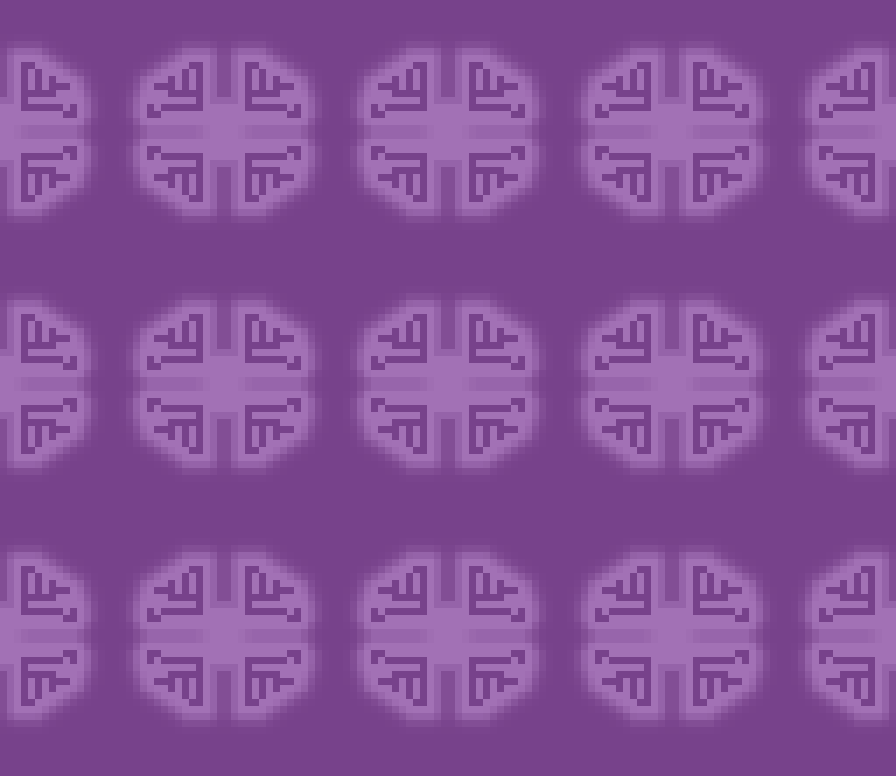
Give the GLSL for this pattern, as a Shadertoy shader.

```glsl
#define GROUND vec3(0.467, 0.259, 0.545)
#define LIGHT vec3(0.635, 0.443, 0.710)
#define CELLS_ACROSS 128.0
#define PERIOD vec2(32.0, 36.0)
#define FIRST_CENTRE vec2(0.0, 20.0)
#define GLOW_FALLOFF 0.35
#define BAND_DIP 0.25
#define SAMPLES 3

// 1 when cell q lies in the inclusive block lo..hi
float block(vec2 q, vec2 lo, vec2 hi) {
    vec2 inside = step(lo - 0.5, q) * step(q, hi + 0.5);
    return inside.x * inside.y;
}

// Dark maze lines of one quadrant
float mazeLines(vec2 q) {
    float m = block(q, vec2(3, 3), vec2(3, 9));
    m = max(m, block(q, vec2(3, 3), vec2(8, 3)));
    m = max(m, block(q, vec2(3, 5), vec2(7, 5)));
    m = max(m, block(q, vec2(5, 5), vec2(5, 8)));
    m = max(m, block(q, vec2(7, 5), vec2(7, 7)));
    m = max(m, block(q, vec2(7, 6), vec2(9, 6)));
    m = max(m, block(q, vec2(3, 9), vec2(4, 9)));
    m = max(m, block(q, vec2(9, 2), vec2(10, 2)));
    return max(m, block(q, vec2(10, 2), vec2(10, 3)));
}

// Soft light body: bevelled outline with a channel cut from top and bottom
float bodyGlow(vec2 q) {
    float outer = max(q.x - 11.0, q.y - 10.0);
    outer = max(outer, (2.0 * q.x + 3.0 * q.y - 39.0) / 3.606);
    outer = max(outer, (3.0 * q.x + q.y - 36.5) / 3.162);
    outer = max(outer, q.x + 0.5 * (2.0 - q.y) - 11.0);
    float channel = min(2.0 - q.x, q.y - 3.0);
    float d = length(max(vec2(outer, channel), 0.0));
    float dip = BAND_DIP * block(q, vec2(0), vec2(11, 0)) * smoothstep(1.0, 4.0, q.x);
    return exp(-GLOW_FALLOFF * d * d) * (1.0 - dip);
}

vec3 pattern(vec2 p) {
    vec2 cell = floor(p) + 0.5 - FIRST_CENTRE;
    // Repeat, then fold into one quadrant
    vec2 local = mod(cell + 0.5 * PERIOD, PERIOD) - 0.5 * PERIOD;
    vec2 q = abs(local) - 0.5;
    return mix(GROUND, LIGHT, bodyGlow(q) * (1.0 - mazeLines(q)));
}

void mainImage(out vec4 fragColor, in vec2 fragCoord) {
    float scale = CELLS_ACROSS / iResolution.x;
    vec3 sum = vec3(0.0);
    // Average sub-samples to smooth the cell edges
    for (int j = 0; j < SAMPLES; j++)
        for (int i = 0; i < SAMPLES; i++) {
            vec2 offset = (vec2(i, j) + 0.5) / float(SAMPLES) - 0.5;
            sum += pattern((fragCoord + offset) * scale);
        }
    fragColor = vec4(sum / float(SAMPLES * SAMPLES), 1.0);
}
```
